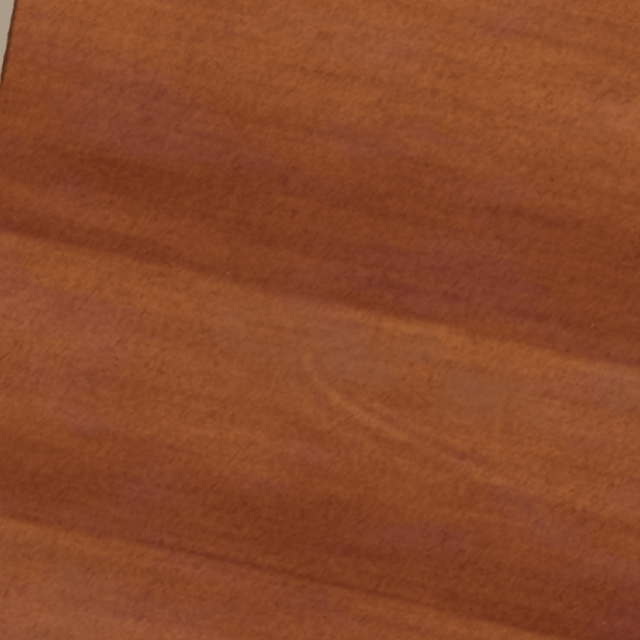
This texture is drawn by a WebGL 1 fragment shader. Its source:

```glsl
precision highp float;
// Reddish brown wooden boards with slanted grain, a flame figure and a pale corner.
uniform vec2 u_resolution;

const float SLOPE = 0.22;
const vec3 DARK = vec3(0.470, 0.220, 0.117);
const vec3 MIDDLE = vec3(0.540, 0.281, 0.150);
const vec3 LIGHT = vec3(0.622, 0.355, 0.190);
const vec3 HAZE = vec3(0.545, 0.345, 0.250);
const vec3 CHIP = vec3(0.66, 0.43, 0.32);
const vec3 PALE = vec3(0.67, 0.61, 0.54);

float hash(vec2 p) {
  vec3 q = fract(p.xyx * 0.1031);
  q += dot(q, q.yzx + 33.33);
  return fract((q.x + q.y) * q.z);
}

float noise(vec2 p) {
  vec2 cell = floor(p);
  vec2 f = fract(p);
  f = f * f * (3.0 - 2.0 * f);
  float low = mix(hash(cell), hash(cell + vec2(1.0, 0.0)), f.x);
  float high = mix(hash(cell + vec2(0.0, 1.0)), hash(cell + 1.0), f.x);
  return mix(low, high, f.y);
}

// Layered noise, centred on zero
float fbm(vec2 p) {
  float sum = 0.0;
  float weight = 0.5;
  for (int i = 0; i < 4; i++) {
    sum += weight * (noise(p) - 0.5);
    p = p * 2.03 + 17.3;
    weight *= 0.55;
  }
  return sum;
}

// Soft bell around zero
float bell(float x, float width) {
  return exp(-x * x / (width * width));
}

// Broad lightness of the three boards, from 0 to 1
float boardTone(float across, float along) {
  float lower = 0.55;
  float middle = mix(0.14, 0.64, smoothstep(0.25, 0.42, across));
  float upper = mix(0.20, 0.80, smoothstep(0.82, 1.0, across));
  upper += 0.18 * bell(across - 0.70, 0.018) * (1.0 - smoothstep(0.1, 0.7, along));
  upper -= 0.14 * bell(across - 0.77, 0.03) * (1.0 - smoothstep(0.0, 0.4, along));
  float tone = mix(lower, middle, smoothstep(0.188, 0.202, across));
  return mix(tone, upper, smoothstep(0.632, 0.648, across));
}

// Nested parabolic growth lines that open along the grain
float flame(vec2 q, float bend) {
  float d = (q.x - bend * q.y * q.y) / length(vec2(1.0, 2.0 * bend * q.y));
  float reach = smoothstep(-0.03, 0.02, q.x) * (1.0 - smoothstep(0.15, 0.5, q.x));
  float armWeight = mix(1.0, 0.4, smoothstep(-0.02, 0.04, q.y));
  return sin(d * 170.0) * exp(-abs(d - 0.01) * 30.0) * reach * armWeight;
}

// Fine roughness in short strokes that rise to the right
float pores(vec2 p) {
  vec2 slanted = vec2(p.x + p.y, p.y - p.x) + 0.008 * noise(p * 40.0);
  float rough = 0.17 * (noise(slanted * vec2(52.0, 95.0)) - 0.5);
  rough += 0.26 * (noise(slanted * vec2(95.0, 165.0) + 50.0) - 0.5);
  rough += 0.18 * (noise(p * vec2(185.0, 215.0) + 7.0) - 0.5);
  float pits = smoothstep(0.72, 0.93, noise(slanted * vec2(75.0, 120.0) + 90.0));
  return rough - 0.30 * pits * noise(p * 14.0);
}

// Sparse slanted flecks, at most one in each cell
float flecks(vec2 p, float scale, float chance) {
  vec2 cell = floor(p * scale);
  vec2 centre = 0.35 + 0.3 * vec2(hash(cell + 3.1), hash(cell + 8.7));
  vec2 q = fract(p * scale) - centre;
  vec2 slanted = vec2(q.x + q.y, q.y - q.x) * 0.707;
  float size = length(slanted * vec2(1.0, 2.0));
  return step(1.0 - chance, hash(cell + 41.0)) * (1.0 - smoothstep(0.0, 0.34, size));
}

void main() {
  vec2 p = gl_FragCoord.xy / u_resolution;
  vec2 grain = vec2(p.x - SLOPE * p.y, p.y + SLOPE * p.x);
  float warp = fbm(grain * vec2(3.0, 7.0) + 5.0);
  float across = grain.y + 0.014 * warp;

  // Boards, streaks and growth lines
  float tone = 0.02 + boardTone(across, grain.x);
  tone += 0.46 * fbm(vec2(grain.x * 2.2, across * 23.0) + 11.0);
  tone += 0.42 * fbm(vec2(grain.x * 6.0, across * 70.0) + 29.0);
  tone += 0.32 * fbm(p * 6.0 + 3.0);
  tone += 0.24 * flame(grain - vec2(0.373, 0.543) + 0.014 * warp, 19.0);

  // Seams with a light lip or a thin shadow, broken along their length
  float broken = smoothstep(0.2, 0.7, noise(vec2(grain.x * 9.0, 4.0)));
  tone += 0.20 * broken * bell(across - 0.626, 0.006);
  tone -= 0.12 * bell(across - 0.652, 0.010);
  tone -= 0.22 * broken * bell(across - 0.203, 0.005);

  tone = clamp(tone + pores(p), -0.15, 1.1);
  vec3 color = mix(DARK, MIDDLE, tone * 2.0);
  color = mix(color, LIGHT, clamp(tone * 2.0 - 1.0, 0.0, 1.0) * step(0.5, tone));
  color = mix(color, mix(MIDDLE, LIGHT, tone * 2.0 - 1.0), step(0.5, tone));

  // Violet tint and dull haze, strongest in the middle board and low corner
  float violet = smoothstep(-0.10, 0.22, fbm(grain * vec2(5.0, 13.0) + 70.0));
  color += vec3(0.0, 0.002, 0.036) * violet;
  float hazy = bell(across - 0.56, 0.09) * smoothstep(0.1, 0.7, p.x);
  hazy += bell(length(p - vec2(0.04, 0.07)), 0.13);
  hazy *= smoothstep(-0.15, 0.25, fbm(p * vec2(8.0, 13.0) + 31.0));
  color = mix(color, HAZE, 0.5 * clamp(hazy, 0.0, 1.0));

  // Rare bright chips
  color = mix(color, CHIP, 0.5 * flecks(p, 60.0, 0.003));

  // Pale wedge with a dark fringe at the upper left
  float edge = p.x - 0.18 * (p.y - 0.87);
  edge += 0.002 * (noise(p * 170.0) - 0.5);
  color *= 1.0 - 0.35 * bell(edge - 0.002, 0.004) * smoothstep(0.85, 0.88, p.y);
  color = mix(PALE, color, smoothstep(-0.003, 0.001, edge));
  gl_FragColor = vec4(color, 1.0);
}
```
